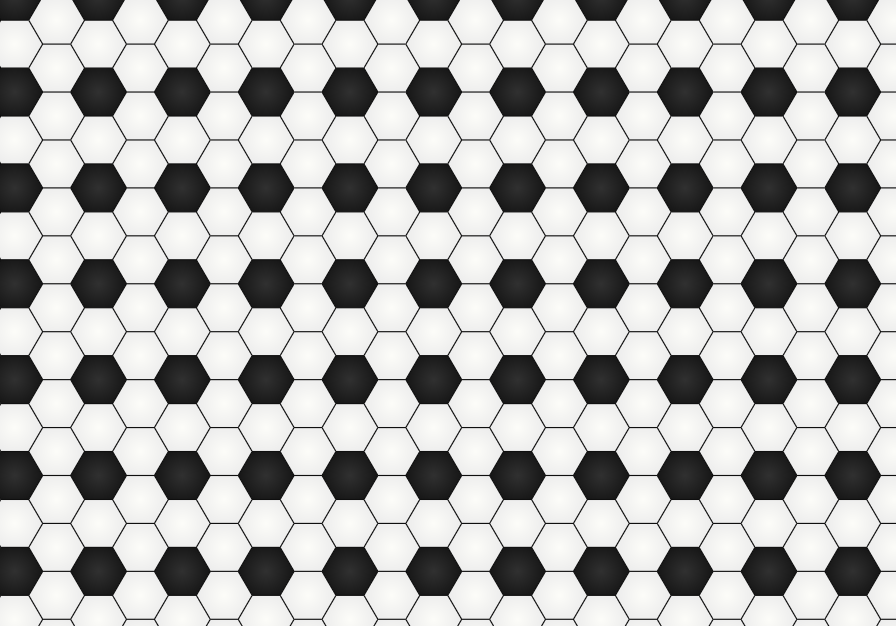
Give the GLSL for this pattern, as a Shadertoy shader.

```glsl
// Signed distance to a flat-topped hexagon of height 1
float hexDistance(vec2 p) {
    p = abs(p);
    return max(p.y, p.x * 0.8660254 + p.y * 0.5) - 0.5;
}

// Offset from the centre of the nearest cell of a rectangular grid
vec2 cellOffset(vec2 p, vec2 period) {
    return mod(p + 0.5 * period, period) - 0.5 * period;
}

// Share of a pixel covered by a line centred on distance zero
float lineCoverage(float dist, float halfWidth, float pixel) {
    float overlap = min(dist + 0.5 * pixel, halfWidth) - max(dist - 0.5 * pixel, -halfWidth);
    return clamp(overlap / pixel, 0.0, 1.0);
}

void mainImage(out vec4 fragColor, in vec2 fragCoord) {
    // One repeat holds one dark and three light hexagons
    vec2 repeatSize = vec2(sqrt(3.0), 2.0);
    vec2 p = (fragCoord / iResolution.xy * vec2(10.692, 6.53) - vec2(0.176, 0.57)) * repeatSize;
    float pixel = 2.0 * 6.53 / iResolution.y;

    // Nearest hexagon from two interleaved grids
    vec2 hexPeriod = vec2(sqrt(3.0), 1.0);
    vec2 evenColumn = cellOffset(p, hexPeriod);
    vec2 oddColumn = cellOffset(p - 0.5 * hexPeriod, hexPeriod);
    vec2 tile = dot(evenColumn, evenColumn) < dot(oddColumn, oddColumn) ? evenColumn : oddColumn;

    // Light tiles with a soft radial glow
    float radius = min(length(tile) * sqrt(3.0), 1.0);
    vec3 color = mix(vec3(0.99, 0.99, 0.975), vec3(0.925), radius);

    // Dark tile at the centre of each repeat
    vec2 darkTile = cellOffset(p, repeatSize);
    float darkRadius = min(length(darkTile) * sqrt(3.0), 1.0);
    float darkCoverage = clamp(0.5 - hexDistance(darkTile) / pixel, 0.0, 1.0);
    color = mix(color, vec3(mix(0.19, 0.085, darkRadius)), darkCoverage);

    // Thin seams
    color = mix(color, vec3(0.06), lineCoverage(hexDistance(tile), 0.012, pixel));
    fragColor = vec4(color, 1.0);
}
```
